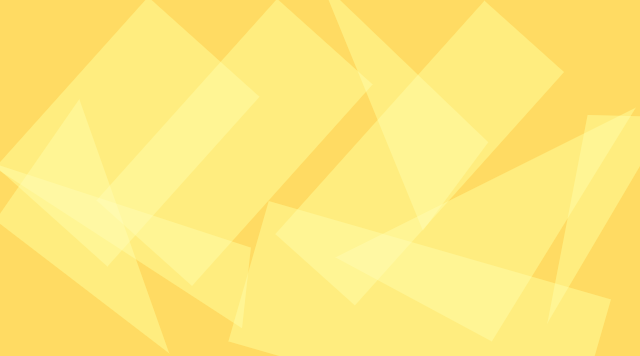
Reproduce this background procedurally as a Shadertoy shader.

```glsl
#define GROUND vec3(1.0, 0.857, 0.388)
#define PAPER vec3(1.0, 0.984, 0.80)
#define KEEP vec3(1.0, 0.44, 0.73)   // share of ground left after one sheet
#define SHEETS 3
#define WEDGES 5
#define SHEET_TILT 0.84
#define BANNER_TILT -0.28
#define WEDGE_STEP 1.2
#define WEDGE_SWIRL 1.2
#define BASE_SKEW 0.35

// Coordinates of p in a frame whose x axis points along angle
vec2 toFrame(vec2 p, float angle) {
    float c = cos(angle), s = sin(angle);
    return vec2(c * p.x + s * p.y, c * p.y - s * p.x);
}

float sheetDist(vec2 p, vec2 center, float tilt, vec2 halfSize) {
    vec2 d = abs(toFrame(p - center, tilt)) - halfSize;
    return max(d.x, d.y);
}

// Triangle opening from its apex along aim, closed by a skewed base
float wedgeDist(vec2 p, vec2 apex, float aim, float len, float spread) {
    vec2 q = toFrame(p - apex, aim);
    float sides = abs(q.y) * cos(spread) - q.x * sin(spread);
    float base = (q.x + BASE_SKEW * q.y - len) / length(vec2(1.0, BASE_SKEW));
    return max(sides, base);
}

float coverage(float dist) {
    return clamp(0.5 - dist * iResolution.y, 0.0, 1.0);
}

void mainImage(out vec4 fragColor, in vec2 fragCoord) {
    vec2 p = fragCoord / iResolution.y;
    vec2 middle = vec2(0.5 * iResolution.x / iResolution.y, 0.5);
    float layers = 0.0;

    // Parallel slanted sheets, each longer and slimmer than the last
    for (int i = 0; i < SHEETS; i++) {
        float k = float(i);
        vec2 center = middle + vec2(-0.54 + 0.3 * k + 0.11 * k * (k - 1.0), 0.13 - 0.03 * k);
        vec2 halfSize = vec2(0.32 + 0.06 * k, 0.21 - 0.03 * k);
        layers += coverage(sheetDist(p, center, SHEET_TILT, halfSize));
    }

    // Broad sheet running off the lower edge
    layers += coverage(sheetDist(p, middle + vec2(0.28, -0.4), BANNER_TILT, vec2(0.5, 0.205)));

    // Wedges around the border, aimed inward with a wavering swirl
    for (int i = 0; i < WEDGES; i++) {
        float k = float(i);
        float turn = 3.05 + WEDGE_STEP * k;
        vec2 apex = middle + vec2(0.95, 0.55) * vec2(cos(turn), sin(turn));
        float aim = turn + 3.1416 + WEDGE_SWIRL * sin(2.3 * k - 0.3);
        float len = 0.7 + 0.12 * cos(2.0 * k);
        float spread = 0.13 + 0.16 * abs(sin(1.7 * k));
        layers += coverage(wedgeDist(p, apex, aim, len, spread));
    }

    // Each translucent layer moves the ground closer to the paper colour
    fragColor = vec4(mix(PAPER, GROUND, pow(KEEP, vec3(layers))), 1.0);
}
```
